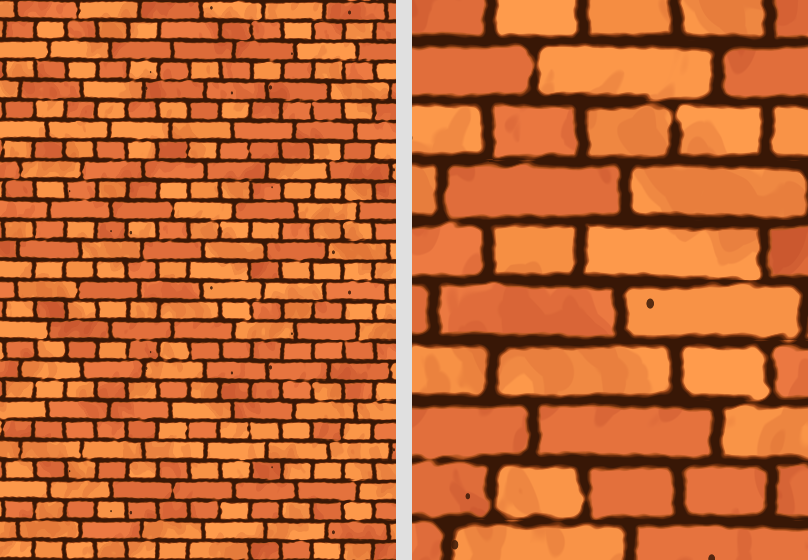
Left, the full canvas; right, a detail of the centre.
Reproduce this texture procedurally as a Shadertoy shader.

```glsl
const float ROWS = 28.0;        // courses down the canvas
const float WEAR_PERIOD = 14.0; // courses before the wear repeats

float hash(vec2 p) {
    vec3 h = fract(p.xyx * 0.1031);
    h += dot(h, h.yzx + 33.33);
    return fract((h.x + h.y) * h.z);
}

// Distance to the nearest scattered point, wrapping vertically
float cellular(vec2 p, float wrapY) {
    vec2 base = floor(p);
    float nearest = 2.0;
    for (int y = -1; y <= 1; y++)
    for (int x = -1; x <= 1; x++) {
        vec2 cell = base + vec2(x, y);
        vec2 id = vec2(cell.x, mod(cell.y, wrapY));
        vec2 point = cell + vec2(hash(id + 3.7), hash(id + 19.3));
        nearest = min(nearest, length(p - point));
    }
    return nearest;
}

// 1 where a joint between two short bricks is absent
float jointMissing(float joint, float wearRow) {
    return mod(wearRow, 2.0) * step(hash(vec2(joint, wearRow) + 51.0), 0.03);
}

float roundedBox(vec2 p, vec2 halfSize, float radius) {
    vec2 d = abs(p) - halfSize + radius;
    return length(max(d, 0.0)) + min(max(d.x, d.y), 0.0) - radius;
}

void mainImage(out vec4 fragColor, in vec2 fragCoord) {
    float pixel = ROWS / iResolution.y;
    vec2 q = vec2(fragCoord.x, iResolution.y - fragCoord.y) * pixel;
    vec2 wall = q;

    // Slight sag and hand-drawn wobble
    q.y += 0.03 - 0.005 * q.x + 0.022 * sin(q.x * 1.3 + floor(wall.y) * 2.1)
         + 0.012 * sin(q.x * 5.3 + wall.y * 2.0);
    q.x += 0.025 * sin(wall.y * 4.1 + wall.x * 0.7) + 0.012 * sin(wall.y * 13.0 + wall.x);

    // Alternating courses of long and short bricks
    float row = floor(q.y);
    float wearRow = mod(row, WEAR_PERIOD);
    float isShort = mod(wearRow, 2.0);
    float width = mix(3.085, 1.5425, isShort);
    float shift = mix(0.29 + 0.5 * mod(wearRow * 0.5, 2.0), 0.12, isShort);
    shift += 0.08 * (hash(vec2(wearRow, 8.0)) - 0.5);
    float along = q.x / width - shift;
    float brickId = floor(along);
    float left = brickId - jointMissing(brickId, wearRow);
    float right = brickId + 1.0 + jointMissing(brickId + 1.0, wearRow);

    // Depth inside the brick, with ragged edges
    vec2 local = vec2((along - 0.5 * (left + right)) * width, q.y - row - 0.5);
    vec2 halfSize = vec2(0.5 * (right - left) * width, 0.5);
    vec2 id = vec2(left, row);
    float depth = -roundedBox(local, halfSize, 0.12 + 0.16 * hash(id + 7.0));
    depth += 0.025 * (cellular(wall * 4.0, 56.0) - 0.5);
    depth += 0.008 * sin(wall.x * 17.0 + 3.0 * sin(wall.y * 11.0));

    // Patches where the joints fade into broken dashes
    float weak = 1.0 - smoothstep(0.1, 0.27, cellular(wall * vec2(0.4, 0.5), 7.0));
    depth += weak * (0.045 + 0.035 * sin(wall.x * 9.0 + wall.y * 12.0));

    // Two clay tones, each with its own shade
    float tone = 0.7 * hash(id + 23.0) + 0.3 * mod(left + floor(row * 0.5), 2.0);
    float shade = hash(id + 71.0);
    vec3 redClay = mix(vec3(0.86, 0.41, 0.22), vec3(0.93, 0.48, 0.26), shade);
    vec3 orangeClay = mix(vec3(0.95, 0.54, 0.25), vec3(1.0, 0.61, 0.30), sqrt(shade));
    vec3 brick = mix(redClay, orangeClay, step(0.49, tone));

    // Watery blotches with brushed edges
    float wash = sin(wall.x * 1.1 + 2.0 * sin(wall.y * 0.7))
               + sin(wall.y * 1.7 + 1.5 * sin(wall.x * 0.9))
               + 0.5 * sin(wall.x * 6.0 + 2.0 * sin(wall.y * 2.3))
               + 0.9 * (0.5 - cellular(wall * vec2(2.2, 1.4), 200.0));
    brick *= mix(vec3(1.0), vec3(0.95, 0.90, 0.90), smoothstep(0.45, 0.65, wash));
    brick *= mix(vec3(1.0), vec3(0.97, 0.93, 0.93), smoothstep(1.3, 1.45, wash));

    // Mortar core, brown bleed and warm rim
    float soft = 0.25 * pixel;
    vec3 color = mix(vec3(0.22, 0.09, 0.025), vec3(0.42, 0.18, 0.05),
                     smoothstep(0.055 - soft, 0.085 + soft, depth));
    color = mix(color, vec3(0.71, 0.34, 0.13), smoothstep(0.09 - soft, 0.11 + soft, depth));
    color = mix(color, brick, smoothstep(0.115 - soft, 0.135 + soft, depth));

    // Sparse dark pits
    vec2 pitCell = vec2(floor(wall.x), mod(floor(wall.y), WEAR_PERIOD));
    vec2 pitOffset = fract(wall) - 0.3 - 0.4 * vec2(hash(pitCell + 5.0), hash(pitCell + 11.0));
    float pitSize = 0.03 + 0.05 * hash(pitCell + 17.0);
    float pit = 1.0 - smoothstep(pitSize - 0.5 * pixel, pitSize + 0.5 * pixel,
                                 length(pitOffset * vec2(1.0, 0.75)));
    pit *= step(hash(pitCell + 31.0), 0.04);
    color = mix(color, vec3(0.23, 0.10, 0.03), 0.85 * pit);

    fragColor = vec4(color, 1.0);
}
```
